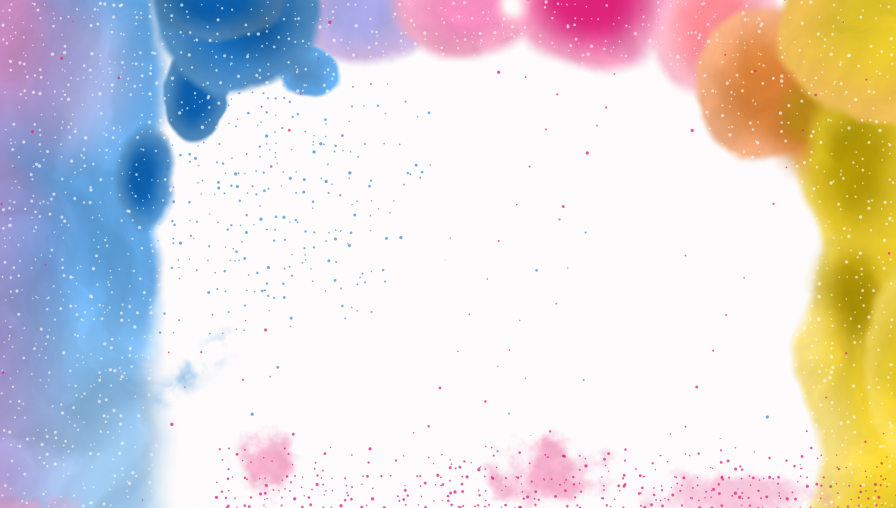
Write a Shadertoy shader that draws this background.

```glsl
// Rainbow ink smoke framing a white centre, with paint splashes and fine droplets.

const vec3 PAPER = vec3(0.995, 0.985, 0.987);
const vec3 MAUVE = vec3(0.66, 0.54, 0.76);
const vec3 HAZE = vec3(0.62, 0.78, 0.92);
const vec3 SKY = vec3(0.38, 0.65, 0.89);
const vec3 OCEAN = vec3(0.05, 0.37, 0.67);
const vec3 LILAC = vec3(0.66, 0.66, 0.90);
const vec3 PINK = vec3(0.94, 0.54, 0.73);
const vec3 BLUSH = vec3(0.98, 0.76, 0.82);
const vec3 MAGENTA = vec3(0.86, 0.14, 0.48);
const vec3 CORAL = vec3(0.94, 0.52, 0.56);
const vec3 ORANGE = vec3(0.84, 0.50, 0.22);
const vec3 PEACH = vec3(0.96, 0.69, 0.52);
const vec3 OLIVE = vec3(0.68, 0.58, 0.03);
const vec3 YELLOW = vec3(0.91, 0.79, 0.18);
const vec3 CREAM = vec3(0.95, 0.86, 0.50);

vec2 hash2(vec2 p) {
    vec2 k = vec2(dot(p, vec2(127.1, 311.7)), dot(p, vec2(269.5, 183.3)));
    return fract(sin(k) * 43758.5);
}

float corner(vec2 cell, vec2 f, vec2 o) {
    return dot(hash2(cell + o) * 2.0 - 1.0, f - o);
}

float gradientNoise(vec2 p) {
    vec2 i = floor(p), f = fract(p), u = f * f * (3.0 - 2.0 * f);
    vec2 e = vec2(0.0, 1.0);
    return mix(mix(corner(i, f, e.xx), corner(i, f, e.yx), u.x),
               mix(corner(i, f, e.xy), corner(i, f, e.yy), u.x), u.y);
}

float fbm(vec2 p) {
    float sum = 0.0, amp = 0.6;
    for (int i = 0; i < 5; i++) {
        sum += amp * gradientNoise(p);
        p = mat2(1.6, 1.2, -1.2, 1.6) * p + 3.7;
        amp *= 0.5;
    }
    return sum;
}

// Elliptical cloud: core colour inside, rim colour towards its edge
vec3 puff(vec3 base, vec2 p, vec2 centre, vec2 radius, float soft, vec3 core, vec3 rim) {
    float d = length((p - centre) / radius);
    float cover = 1.0 - smoothstep(1.0 - soft, 1.0 + soft, d);
    return mix(base, mix(core, rim, smoothstep(0.25, 1.0, d)), cover);
}

// Ragged patch of powder
float splash(vec2 p, vec2 centre, vec2 radius) {
    float d = length((p - centre) / radius);
    return smoothstep(0.0, 0.45, fbm(p * 16.0) * 0.9 + 0.65 - 0.75 * d);
}

// Scattered round droplets, one candidate per grid cell
float droplets(vec2 p, float cells, float density, float pixel) {
    vec2 g = p * cells, cell = floor(g);
    vec2 rnd = hash2(cell + cells);
    vec2 centre = 0.25 + 0.5 * hash2(cell + 19.3);
    float radius = mix(0.0007, 0.0028, rnd.y * rnd.y);
    float d = length(fract(g) - centre) / cells - radius;
    return step(rnd.x, density) * (1.0 - smoothstep(-0.5 * pixel, pixel, d));
}

vec3 leftSmoke(vec3 col, vec2 q) {
    float soft = mix(0.055, 0.015, smoothstep(0.1, 0.5, q.y));
    float wall = 1.0 - smoothstep(-soft, soft, q.x - 0.30);
    vec3 tint = mix(HAZE, SKY, smoothstep(0.05, 0.55, q.y));
    tint = mix(MAUVE, tint, smoothstep(-0.1, 0.19, q.x));
    col = mix(col, tint, wall);
    col = puff(col, q, vec2(0.72, 0.98), vec2(0.14, 0.10), 0.12, LILAC, mix(LILAC, BLUSH, 0.4));
    col = puff(col, q, vec2(0.605, 0.86), vec2(0.055), 0.10, SKY * 0.85, SKY);
    col = puff(col, q, vec2(0.385, 0.81), vec2(0.066, 0.09), 0.07, OCEAN, SKY * 0.8);
    col = puff(col, q, vec2(0.47, 0.97), vec2(0.16, 0.15), 0.07, OCEAN, SKY * 0.85);
    col = puff(col, q, vec2(0.43, 1.0), vec2(0.13, 0.08), 0.10, OCEAN, SKY * 0.75);
    col = puff(col, q, vec2(0.15, 0.85), vec2(0.17, 0.23), 0.16, mix(LILAC, HAZE, 0.5), SKY);
    col = puff(col, q, vec2(0.0, 0.96), vec2(0.14, 0.26), 0.7, mix(MAUVE, PINK, 0.4), MAUVE);
    return puff(col, q, vec2(0.29, 0.65), vec2(0.055, 0.095), 0.15, OCEAN, SKY * 0.88);
}

vec3 topSmoke(vec3 col, vec2 q) {
    col = puff(col, q, vec2(0.92, 0.98), vec2(0.14, 0.10), 0.15, PINK, mix(PINK, BLUSH, 0.6));
    col = puff(col, q, vec2(1.41, 0.95), vec2(0.12, 0.13), 0.12, CORAL, BLUSH);
    col = puff(col, q, vec2(1.17, 1.0), vec2(0.16, 0.13), 0.13, MAGENTA, mix(PINK, BLUSH, 0.5));
    return puff(col, q, vec2(1.01, 0.99), vec2(0.035), 0.5, PAPER, BLUSH);
}

vec3 rightSmoke(vec3 col, vec2 q) {
    float inside = q.x - 1.595 - 0.03 * cos((q.y - 0.5) * 15.7);
    float wall = smoothstep(-0.012, 0.014, inside) * (1.0 - smoothstep(0.68, 0.76, q.y));
    col = mix(col, mix(CREAM, YELLOW, smoothstep(0.0, 0.13, inside)), wall);
    col = puff(col, q, vec2(1.52, 0.83), vec2(0.14, 0.15), 0.08, ORANGE, PEACH);
    col = puff(col, q, vec2(1.60, 0.78), vec2(0.08, 0.11), 0.5, mix(ORANGE, OLIVE, 0.6), ORANGE);
    col = puff(col, q, vec2(1.70, 0.68), vec2(0.10, 0.17), 0.2, OLIVE, YELLOW * 0.94);
    col = puff(col, q, vec2(1.69, 0.42), vec2(0.07, 0.12), 0.5, OLIVE, YELLOW * 0.92);
    col = puff(col, q, vec2(1.79, 0.28), vec2(0.08, 0.19), 0.12, YELLOW, mix(YELLOW, CREAM, 0.5));
    return puff(col, q, vec2(1.76, 0.95), vec2(0.22, 0.19), 0.06, YELLOW, mix(YELLOW, PEACH, 0.5));
}

void mainImage(out vec4 fragColor, in vec2 fragCoord) {
    vec2 p = fragCoord / iResolution.xy * vec2(1.77, 1.0);
    float pixel = 1.0 / iResolution.y;
    vec2 q = p + 0.05 * vec2(fbm(p * 5.0), fbm(p * 5.0 + 8.3));

    // Smoke clouds with soft folds
    vec3 col = rightSmoke(topSmoke(leftSmoke(PAPER, q), q), q);
    float ink = smoothstep(0.05, 0.4, length(col - PAPER));
    float fold = fbm(q * vec2(7.0, 4.5) + 2.0 * fbm(q * 3.0));
    col *= 1.0 + 0.28 * fold * ink;

    // Blue wisp and pink powder along the lower edge
    vec2 axis = vec2(0.17, 0.11), from = q - vec2(0.29, 0.21);
    float along = clamp(dot(from, axis) / dot(axis, axis), 0.0, 1.0);
    float wisp = 1.0 - smoothstep(0.0, 0.04, length(from - axis * along));
    col = mix(col, HAZE, wisp * smoothstep(-0.2, 0.3, fbm(q * 18.0)) * (1.0 - ink));
    float powder = splash(p, vec2(0.53, 0.09), vec2(0.10, 0.08));
    powder = max(powder, splash(p, vec2(1.08, 0.07), vec2(0.15, 0.09)));
    powder = max(powder, 0.7 * splash(p, vec2(1.45, 0.02), vec2(0.22, 0.07)));
    powder = max(powder, 0.6 * splash(p, vec2(0.0), vec2(0.20, 0.07)));
    col = mix(col, mix(BLUSH, PINK, 0.55) + 0.12 * fbm(p * 30.0), 0.85 * powder);

    // Droplets: pale on smoke, blue near the left, red near the bottom
    float blueZone = 1.0 - smoothstep(0.3, 1.0, length((p - vec2(0.5, 0.62)) / vec2(0.45, 0.4)));
    float redZone = (1.0 - smoothstep(0.0, 0.18, p.y)) * smoothstep(0.35, 0.5, p.x);
    for (int i = 0; i < 3; i++) {
        float cells = 35.0 + 17.0 * float(i);
        col = mix(col, PAPER, 0.65 * ink * droplets(p, cells, 0.22, pixel));
        col = mix(col, SKY * 0.9, 0.8 * (1.0 - ink) * droplets(p + 3.1, cells, 0.16 * blueZone, pixel));
        col = mix(col, MAGENTA, 0.75 * droplets(p + 6.7, cells, 0.35 * redZone, pixel));
    }
    fragColor = vec4(clamp(col, 0.0, 1.0), 1.0);
}
```
